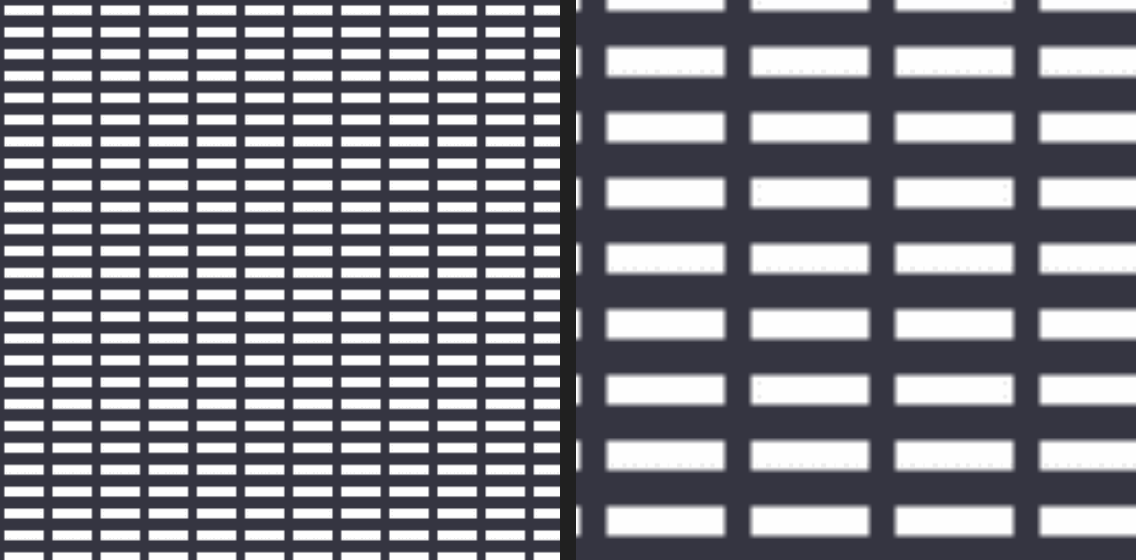
Left, the full canvas; right, a detail of the centre.
Write a Shadertoy shader that draws this pattern.

```glsl
// Fraction of the slot covering a point, ramped separately on each axis
float slotCoverage(vec2 local, vec2 halfSize, vec2 softness) {
    vec2 ramp = clamp(0.5 - 0.5 * (abs(local) - halfSize) / softness, 0.0, 1.0);
    return ramp.x * ramp.y;
}

// Faint dashes along the lower rim and dots at the ends, cycling every three slots
float rimSpecks(vec2 local, vec2 halfSize, vec2 cellId) {
    vec2 cycle = mod(cellId, 3.0);
    float dashes = smoothstep(0.2, 0.8, sin(local.x * 950.0) + 0.5 * sin(local.x * 410.0 + cellId.x));
    float lowerRim = 1.0 - smoothstep(0.0005, 0.0018, abs(local.y - halfSize.y + 0.003));
    float dashRow = 1.0 - step(0.5, cycle.y);

    float endSide = cycle.x > 1.5 ? -1.0 : 1.0;
    vec2 endPoint = vec2(endSide * (halfSize.x - 0.005), 0.0);
    float dots = 1.0 - smoothstep(0.0005, 0.002, length(vec2(local.x, abs(local.y) - 0.004) - endPoint));
    float dotCell = step(1.5, cycle.y) * (1.0 - step(0.5, abs(cycle.x - 1.0) < 0.5 ? 1.0 : 0.0));
    return dashes * lowerRim * dashRow + dots * dotCell;
}

void mainImage(out vec4 fragColor, in vec2 fragCoord) {
    vec2 uv = fragCoord / iResolution.xy;
    vec2 fromTop = vec2(uv.x, 1.0 - uv.y);

    // Grid of wide slots, counted from the upper left
    vec2 pitch = vec2(11.0, 5.0) / 128.0;
    vec2 grid = (fromTop + vec2(0.0, 0.5 / 512.0)) / pitch;
    vec2 local = (fract(grid) - 0.5) * pitch;
    vec2 halfSize = vec2(18.0, 4.5) / 512.0;

    // Slot with a narrow grey rim
    vec2 softness = max(vec2(1.0 / 512.0), 0.5 / iResolution.xy);
    float coverage = slotCoverage(local, halfSize, softness);
    vec3 barColor = vec3(0.208, 0.208, 0.255);
    vec3 slotColor = vec3(0.995) - 0.06 * rimSpecks(local, halfSize, floor(grid));

    fragColor = vec4(mix(barColor, slotColor, coverage), 1.0);
}
```
